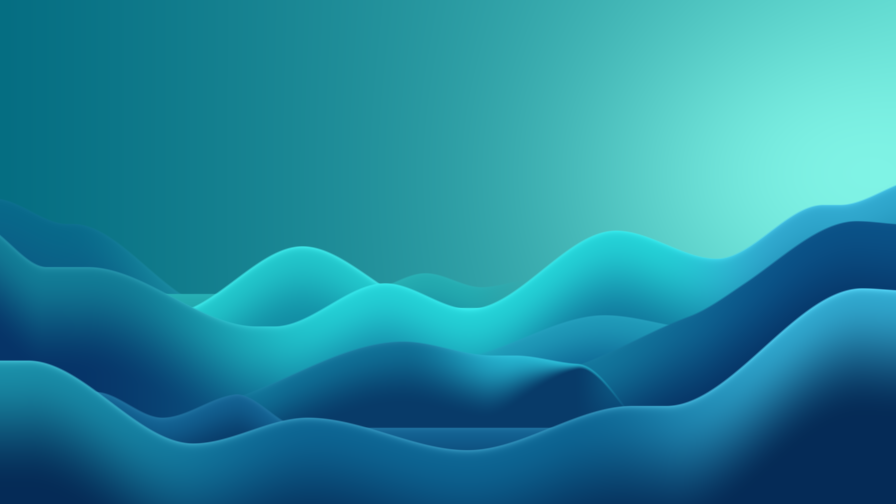
A WebGL 2 fragment shader for this background:

```glsl
#version 300 es
precision highp float;
// Layered teal and blue rolling waves under a sky with a glow at the right.
uniform vec2 u_resolution;
out vec4 outColor;

const vec3 NAVY = vec3(0.02, 0.17, 0.34);
const vec3 DEEP = vec3(0.03, 0.23, 0.41);
const vec3 OCEAN = vec3(0.05, 0.40, 0.58);
const vec3 TEAL = vec3(0.07, 0.49, 0.59);
const vec3 AZURE = vec3(0.19, 0.66, 0.81);
const vec3 CYAN = vec3(0.14, 0.82, 0.84);
const vec3 RIM = vec3(0.30, 0.38, 0.34);

// Smooth change of height between two turning points of a ridge.
float swell(float x, float from, float to, float rise) {
  return rise * smoothstep(from, to, x);
}

// Colour that shifts from a to b across a horizontal span.
vec3 blend(vec3 a, vec3 b, float from, float to, float x) {
  return mix(a, b, smoothstep(from, to, x));
}

// Paints the body below a ridge, shaded by depth, with a lit rim.
vec3 wave(vec3 below, float d, vec3 top, vec3 deep, float depth, float rim, float alpha) {
  float edge = max(fwidth(d), 0.0001);
  vec3 body = mix(top, deep, smoothstep(0.0, depth, d));
  body += RIM * rim * exp(-max(d, 0.0) * 20.0);
  return mix(below, body, alpha * smoothstep(-edge, edge, d));
}

vec3 sky(vec2 p) {
  vec3 base = mix(vec3(0.02, 0.43, 0.51), vec3(0.33, 0.81, 0.78), pow(p.x / 16.0, 1.2));
  vec2 q = (p - vec2(15.3, 5.9)) / vec2(4.5, 3.0);
  return mix(base, vec3(0.53, 0.98, 0.92), 0.85 * exp(-dot(q, q)));
}

// Ridge heights, from the far ones to the nearest.
float farLeftRidge(float x) {
  return 5.45 + swell(x, -0.1, 1.2, -0.45) + swell(x, 1.3, 3.9, -1.5);
}

float hillRidge(float x) {
  return 3.4 + swell(x, 3.0, 5.4, 1.2) + swell(x, 5.4, 7.8, -1.1);
}

float faintRidge(float x) {
  return 3.75 + swell(x, 6.4, 7.6, 0.37) + swell(x, 7.6, 8.6, -0.25) + swell(x, 8.6, 9.5, 0.13);
}

float mainRidge(float x) {
  float left = swell(x, -0.42, 0.83, -0.77) + swell(x, 1.56, 4.58, -1.06);
  float middle = swell(x, 4.9, 6.88, 0.77) + swell(x, 6.88, 8.38, -0.46) + swell(x, 8.38, 11.0, 1.4);
  float right = swell(x, 11.0, 12.8, -0.5) + swell(x, 12.8, 14.7, 0.96) + swell(x, 15.0, 16.46, 0.46);
  return 5.0 + left + middle + right;
}

float innerRidge(float x) {
  return 2.6 + swell(x, 8.0, 10.8, 0.77) + swell(x, 10.8, 12.6, -0.25);
}

float darkRidge(float x) {
  return -1.0 + swell(x, 7.5, 9.5, 3.3) + swell(x, 9.4, 13.3, 1.25) + swell(x, 12.3, 15.3, 1.5)
    + swell(x, 15.3, 16.2, -0.06);
}

float tongueRidge(float x) {
  return 1.7 + swell(x, 3.2, 7.2, 1.2) + swell(x, 7.2, 8.8, -0.25) + swell(x, 9.2, 10.4, -0.15)
    + swell(x, 10.3, 12.0, -1.5);
}

float smallRidge(float x) {
  return 2.0 + swell(x, 1.7, 2.9, -0.46) + swell(x, 2.9, 4.3, 0.42) + swell(x, 4.2, 5.4, -0.6);
}

float frontRidge(float x) {
  return 2.56 + swell(x, 0.5, 3.45, -1.48) + swell(x, 3.45, 5.5, 0.46) + swell(x, 5.5, 8.35, -0.58)
    + swell(x, 8.35, 11.3, 0.79) + swell(x, 11.9, 15.4, 2.1) + swell(x, 15.4, 16.2, -0.04);
}

void main() {
  // The canvas spans 16 by 9 units.
  vec2 p = gl_FragCoord.xy / u_resolution * vec2(16.0, 9.0);
  float x = p.x, y = p.y;
  vec3 color = sky(p);

  // Distant hills
  vec3 haze = blend(vec3(0.03, 0.41, 0.54), vec3(0.09, 0.53, 0.62), 1.0, 3.6, x);
  color = wave(color, farLeftRidge(x) - y, haze, OCEAN * 0.9, 1.3, 0.08, 1.0);
  color = wave(color, faintRidge(x) - y, vec3(0.14, 0.67, 0.69), TEAL, 1.2, 0.08,
    1.0 - smoothstep(8.2, 9.6, x));
  color = wave(color, hillRidge(x) - y, CYAN * 0.95, vec3(0.07, 0.55, 0.64), 1.5, 0.45, 1.0);

  // Broad bright wave
  vec3 crest = blend(blend(TEAL, CYAN, 2.0, 6.5, x), AZURE, 11.5, 14.0, x);
  vec3 trough = blend(NAVY * 1.2, vec3(0.06, 0.45, 0.60), 1.0, 7.0, x);
  color = wave(color, mainRidge(x) - y, crest, trough, 1.9, 0.3, 1.0);

  // Inner waves
  color = wave(color, innerRidge(x) - y, vec3(0.12, 0.60, 0.72), OCEAN, 1.1, 0.08,
    smoothstep(8.0, 9.3, x));
  vec3 slope = blend(vec3(0.07, 0.46, 0.61), vec3(0.04, 0.32, 0.53), 10.5, 14.5, x);
  color = wave(color, darkRidge(x) - y, slope, NAVY * 1.15, 1.9, 0.06, 1.0);
  vec3 tongue = blend(vec3(0.06, 0.44, 0.59), vec3(0.14, 0.69, 0.80), 7.2, 9.2, x);
  float thickness = mix(1.15, 0.08, smoothstep(8.6, 10.5, x));
  color = wave(color, tongueRidge(x) - y, tongue, DEEP, thickness, 0.18 - swell(x, 9.8, 10.5, 0.18),
    smoothstep(3.6, 5.2, x) * (1.0 - smoothstep(10.2, 11.4, x)));
  color = wave(color, smallRidge(x) - y, vec3(0.07, 0.38, 0.57), DEEP, 0.9, 0.22, 1.0);

  // Nearest wave
  vec3 front = blend(blend(vec3(0.10, 0.56, 0.66), OCEAN, 0.0, 6.0, x), AZURE, 10.0, 14.5, x);
  color = wave(color, frontRidge(x) - y, front, NAVY, 2.3, 0.55, 1.0);
  outColor = vec4(color, 1.0);
}
```
